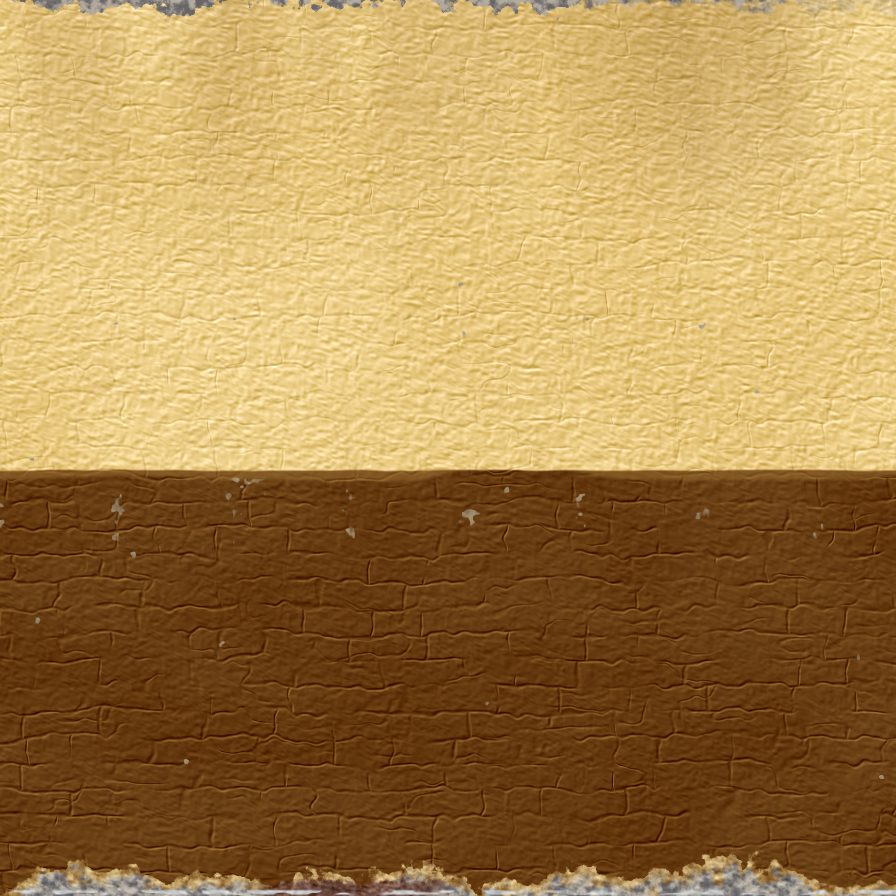
Reproduce this texture procedurally as a Shadertoy shader.

```glsl
float hash(vec2 p) {
    return fract(sin(dot(p, vec2(127.1, 311.7))) * 43758.5453);
}

float noise(vec2 p) {
    vec2 i = floor(p), f = fract(p);
    f = f * f * (3.0 - 2.0 * f);
    return mix(mix(hash(i), hash(i + vec2(1, 0)), f.x),
               mix(hash(i + vec2(0, 1)), hash(i + vec2(1, 1)), f.x), f.y);
}

float fbm(vec2 p) {
    float sum = 0.0, amp = 0.5;
    for (int i = 0; i < 5; i++) {
        sum += amp * noise(p);
        p = mat2(1.6, 1.2, -1.2, 1.6) * p + 7.3;
        amp *= 0.5;
    }
    return sum / 0.97;
}

// Uneven bricks with thin broken joints and wandering cracks
float brickHeight(vec2 p) {
    vec2 q = p + 0.011 * (vec2(noise(p * 19.0), noise(p * 17.0 + 40.0)) - 0.5);
    q += 0.007 * (vec2(noise(p * 80.0 + 9.0), noise(p * 85.0 + 70.0)) - 0.5);
    float row = floor(q.y * 34.0);
    float along = q.x * 11.0 + 0.5 * mod(row, 2.0) + 1.1 * noise(vec2(q.x * 8.0, row * 7.3));
    vec2 cell = abs(fract(vec2(along, q.y * 34.0)) - 0.5);
    vec2 gap = (0.5 - cell) / vec2(11.0, 34.0);
    float joint = 1.0 - smoothstep(0.0, 0.003, min(gap.x, gap.y));
    joint *= smoothstep(0.2, 0.65, noise(p * vec2(32.0, 55.0) + 5.0));
    float crack = 1.0 - smoothstep(0.0, 0.09, abs(noise(q * vec2(27.0, 60.0) + 80.0) - 0.5));
    crack *= smoothstep(0.4, 0.75, noise(p * 25.0 + 33.0));
    return -max(joint, 0.65 * crack);
}

float grainHeight(vec2 p) {
    p += 0.007 * vec2(noise(p * 52.0 + 3.0), noise(p * 48.0));
    p.y += 0.2 * p.x;
    return 0.55 * noise(p * vec2(120.0, 185.0)) + 0.45 * noise(p * vec2(220.0, 300.0));
}

// Flaked paint: clusters in evenly spaced columns plus sparse specks
float chipMask(vec2 p) {
    float column = abs(fract((p.x - 0.26) / 0.13 + 0.5) - 0.5) * 0.13;
    float band = exp(-pow((p.y - 0.425) / 0.045, 2.0)) + 0.7 * exp(-pow((p.y - 0.635) / 0.03, 2.0));
    vec2 patchPos = (p - vec2(0.27, 0.457)) / vec2(0.035, 0.016);
    float density = band * exp(-pow(column / 0.013, 2.0)) + exp(-dot(patchPos, patchPos));
    float flakes = 0.55 * noise(p * 110.0 + 13.0) + 0.45 * noise(p * 230.0);
    float mask = smoothstep(0.0, 0.15, flakes - 0.96 + 0.38 * min(density, 1.1));

    vec2 id = floor(p * 17.0);
    vec2 centre = (id + 0.2 + 0.6 * vec2(hash(id), hash(id + 31.0))) / 17.0;
    float radius = 0.001 + 0.002 * hash(id + 53.0);
    float dist = length(p - centre) + 0.006 * (noise(p * 240.0) - 0.5);
    float speck = (1.0 - smoothstep(radius - 0.001, radius + 0.001, dist)) * step(0.91, hash(id + 17.0));
    return max(mask, speck * step(0.1, p.y) * step(p.y, 0.75));
}

void mainImage(out vec4 fragColor, in vec2 fragCoord) {
    vec2 p = fragCoord / iResolution.xy;

    // Relief lit from the upper left
    vec2 toLight = vec2(-0.0011, 0.0016);
    float joints = brickHeight(p);
    float brickLight = joints - brickHeight(p + toLight);
    float grainLight = grainHeight(p) - grainHeight(p + toLight * 1.6);
    float blotch = fbm(p * 6.0);

    // Upper yellow paint with rain stains running down from the top
    vec3 yellow = mix(vec3(0.905, 0.78, 0.49), vec3(0.935, 0.82, 0.55), smoothstep(0.25, 0.75, blotch));
    yellow += vec3(0.26, 0.29, 0.46) * grainLight + vec3(0.08, 0.09, 0.13) * brickLight;
    yellow += 0.03 * joints;
    float streak = fbm(vec2(p.x * 13.0, p.y * 2.5 + 4.0));
    float stain = 0.45 * smoothstep(0.35, 0.7, streak);
    stain += 0.5 * exp(-pow((p.x - 0.27) / 0.06, 2.0)) + 0.5 * exp(-pow((p.x - 0.79) / 0.09, 2.0));
    stain *= smoothstep(0.66, 0.95, p.y + 0.12 * (blotch - 0.5));
    yellow = mix(yellow, yellow * vec3(0.86, 0.82, 0.74), min(stain, 1.0));

    // Lower brown paint
    vec3 brown = mix(vec3(0.385, 0.215, 0.05), vec3(0.42, 0.255, 0.085), smoothstep(0.25, 0.75, fbm(p * vec2(7.0, 12.0) + 20.0)));
    brown += vec3(0.18, 0.17, 0.11) * brickLight + vec3(0.16, 0.15, 0.11) * grainLight;
    brown += 0.01 * joints;

    // Painted dividing line with a thin smear beneath it
    float line = 0.475 + 0.0015 * (noise(vec2(p.x * 30.0, 2.0)) - 0.5);
    float smearEnd = line - 0.012 * smoothstep(0.2, 0.75, noise(vec2(p.x * 7.0, 8.0)));
    float smear = smoothstep(smearEnd - 0.002, smearEnd + 0.004, p.y);
    brown = mix(brown, vec3(0.57, 0.4, 0.17), 0.65 * smear);
    vec3 colour = mix(brown, yellow, smoothstep(line - 0.0015, line + 0.0015, p.y));

    // Exposed plaster
    float rough = fbm(p * 140.0);
    vec3 plaster = mix(vec3(0.42, 0.41, 0.42), vec3(0.72, 0.69, 0.64), smoothstep(0.25, 0.7, rough));
    vec3 flake = p.y > line ? vec3(0.55, 0.52, 0.49) : vec3(0.66, 0.57, 0.41);
    colour = mix(colour, mix(flake, plaster, 0.5), 0.8 * chipMask(p));

    // Ragged base: cream rim, grey render, then a strip of bare brick
    float crest = 0.005 + 0.038 * fbm(vec2(p.x * 17.0, 3.0)) + 0.014 * exp(-pow((p.x - 0.79) / 0.08, 2.0));
    crest += 0.045 * (fbm(p * 60.0 + 11.0) - 0.5);
    crest *= smoothstep(-0.005, 0.04, p.x) * (1.0 - 0.55 * smoothstep(0.88, 0.94, p.x));
    float bare = 1.0 - smoothstep(crest - 0.002, crest + 0.002, p.y);
    vec3 rim = mix(vec3(0.56, 0.4, 0.19), vec3(0.84, 0.73, 0.5), smoothstep(0.2, 0.8, rough));
    float render = smoothstep(-0.005, 0.009, crest - p.y - 0.02 * fbm(p * 35.0 + 60.0));
    vec3 base = mix(rim, plaster, render);
    float brickPatch = smoothstep(0.27, 0.32, p.x) * (1.0 - smoothstep(0.47, 0.51, p.x));
    brickPatch *= 1.0 - smoothstep(0.014, 0.021, p.y + 0.015 * (rough - 0.5));
    base = mix(base, vec3(0.4, 0.25, 0.21) + 0.4 * (rough - 0.5), 0.85 * brickPatch);
    float mortar = 1.0 - smoothstep(0.001, 0.004, abs(p.y - 0.004));
    base = mix(base, vec3(0.78, 0.79, 0.79), mortar * smoothstep(0.4, 0.6, noise(p * vec2(60.0, 150.0))));
    colour = mix(colour, base + 0.3 * grainLight, bare);

    // Worn grey edge along the top, softer toward the right
    float depth = 0.02 * fbm(vec2(p.x * 18.0, 31.0)) - 0.006 + 0.04 * (fbm(p * 85.0) - 0.5);
    float soft = mix(0.002, 0.008, smoothstep(0.6, 0.75, p.x));
    float worn = smoothstep(-soft, soft, p.y - 1.0 + depth) * (1.0 - 0.75 * smoothstep(0.87, 0.94, p.x));
    vec3 wornGrey = mix(vec3(0.36, 0.36, 0.4), vec3(0.68, 0.66, 0.63), smoothstep(0.3, 0.7, rough));
    colour = mix(colour, wornGrey, 0.9 * worn);

    fragColor = vec4(clamp(colour, 0.0, 1.0), 1.0);
}
```
